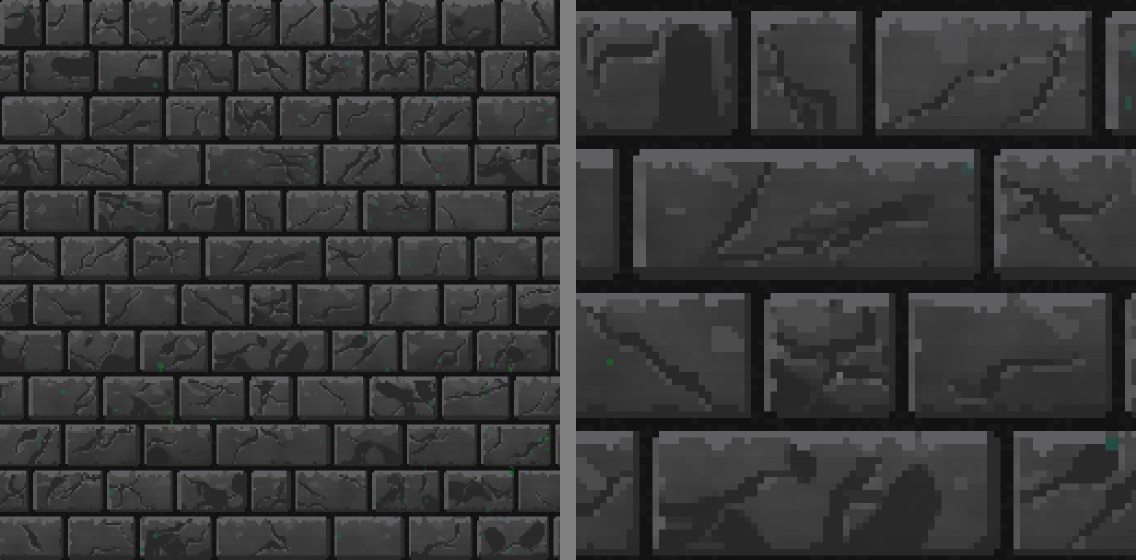
Left: the whole. Right: its middle third, enlarged.
This texture is drawn by a WebGL 1 fragment shader. Its source:

```glsl
precision highp float;
// Dark dungeon wall: twelve courses of chipped stone blocks on a 256-cell pixel grid.
// Each course places its own joints; every block gets bevels, cracks, stains and moss
// from hashes and gradient noise. Four samples per pixel smooth the cell edges.
uniform vec2 u_resolution;

float hash(vec2 p) {
  vec3 q = fract(p.xyx * 0.1031);
  q += dot(q, q.yzx + 33.33);
  return fract((q.x + q.y) * q.z);
}

float cornerSlope(vec2 corner, vec2 offset) {
  float a = 6.2832 * hash(corner);
  return dot(vec2(cos(a), sin(a)), offset);
}

float gradientNoise(vec2 p) {
  vec2 i = floor(p), f = p - i, e = vec2(1.0, 0.0);
  vec2 u = f * f * (3.0 - 2.0 * f);
  return 1.4 * mix(mix(cornerSlope(i, f), cornerSlope(i + e, f - e), u.x),
                   mix(cornerSlope(i + e.yx, f - e.yx), cornerSlope(i + 1.0, f - 1.0), u.x), u.y);
}

// Position of the k-th upright joint in a course (canvas = 192 units), wrapping around
float jointAt(float row, float k) {
  float odd = mod(row, 2.0);
  float count = 7.0 + odd;
  if (row > 8.5) count = row < 9.5 ? 8.0 : (row < 10.5 ? 9.0 : 11.0);
  float turn = floor(k / count), m = k - turn * count;
  float x = m / count, arc = 3.1416 * x;
  if (row > 10.5) x -= 0.055 * sin(arc);              // uneven upper courses
  else if (row > 9.5) x += 0.042 + 0.055 * sin(arc);
  else if (row > 8.5) x += 0.04 * sin(2.0 * arc);
  else {                                            // one long or one short block
    x = mix(-0.016, 0.052, odd) - 0.014 * step(5.5, row);
    x += 0.1315 * m + step(3.5, m) * mix(0.0795, -0.052, odd);
  }
  x += 0.01 * (hash(vec2(m + 3.0, row * 7.0 + 1.0)) - 0.5);
  return (x + turn) * 192.0;
}

vec3 wall(vec2 uv) {
  vec2 cell = floor(uv * 256.0);
  vec2 pos = (cell + 0.5) * 0.75 + vec2(0.0, 0.4);
  float row = min(floor(pos.y / 16.0), 11.0);

  // Nearest joints on either side
  float left = -999.0, right = 999.0;
  for (int k = -2; k < 14; k++) {
    float x = jointAt(row, float(k));
    if (x < pos.x) left = max(left, x);
    else right = min(right, x);
  }
  vec2 size = vec2(right - left, row > 10.5 ? 17.0 : 16.0);
  vec2 local = pos - vec2(left, row * 16.0);
  vec2 far = size - local;
  vec2 id = vec2(floor(mod(left, 192.0)), row * 13.0 + 5.0);
  vec2 grain = local + id * 7.3;
  float rough = gradientNoise(grain / 2.4);

  // Block face: stepped vertical gradient, pale chips near the top, dark stains
  float tone = 0.238 + 0.04 * (hash(id) - 0.5) + 0.011 * floor(local.y / 3.0 - 2.0);
  tone += 0.03 * gradientNoise(grain / 8.0 + 17.0) + 0.01 * step(0.3, rough);
  float chip = gradientNoise(grain / vec2(5.5, 3.5)) + 0.07 * (local.y - 12.0);
  tone = mix(tone, 0.315, 0.8 * step(0.3, chip));
  float stain = gradientNoise(grain / 8.0) - 0.03 * (local.y - 4.0);
  if (hash(id + 41.0) > 0.72) tone = mix(tone, 0.145, 0.85 * smoothstep(0.03, 0.13, stain));

  // Meandering cracks with a lit lower lip
  for (int i = 0; i < 3; i++) {
    vec2 seed = id + 19.0 * float(i + 1);
    vec2 centre = size * (0.2 + 0.6 * vec2(hash(seed), hash(seed + 3.7)));
    float angle = mix(0.2, 1.2, hash(seed + 8.1));
    if (hash(seed + 5.3) < 0.3) angle = -angle;
    vec2 axis = vec2(cos(angle), sin(angle)), p = local - centre;
    float along = dot(p, axis);
    float side = dot(p, vec2(-axis.y, axis.x)) + 2.8 * gradientNoise(grain / 5.5 + seed);
    float reach = 5.0 + 8.0 * hash(seed + 2.9);
    float taper = 1.0 - abs(along) / reach;
    float halfWidth = 0.32 + 0.75 * hash(seed + 6.1) * taper;
    if (taper > 0.0 && hash(seed + 1.3) < 0.7) {
      if (abs(side) < halfWidth) tone = 0.16 + 0.025 * step(taper, 0.4);
      else if (side < 0.0 && side > -halfWidth - 0.8 && rough > -0.15) tone += 0.06;
    }
  }

  // Ragged bevel: lit top and left, shaded bottom and right
  float wear = max(rough, 0.0);
  if (far.x < 1.6 + wear) tone = min(tone, 0.17);
  if (local.y < 1.6 + 1.2 * wear) tone = min(tone, 0.16);
  if (local.x < 1.6 + wear && local.y > 1.6) tone = 0.335 + 0.04 * rough;
  if (far.y < 2.3 + 1.8 * rough && far.x > 1.6) tone = 0.375;
  if (far.y < 1.6 && rough < -0.5) tone = 0.27;
  vec3 color = tone * vec3(0.995, 0.995, 1.01);

  // Teal lichen flecks on a two-cell grid, denser in a few patches
  vec2 pair = floor(cell / 2.0);
  float patchy = gradientNoise(pos / 14.0 + 70.0);
  if (hash(pair + 211.0) > 0.998 - 0.016 * max(patchy, 0.0))
    color = mix(color, vec3(0.12, 0.37, 0.32), 0.25 + 0.5 * hash(pair + 9.0));

  // Mortar with nibbled corners
  vec2 edge = min(local, far);
  float nibble = max(gradientNoise(grain / 1.9 + 31.0), 0.0);
  if (min(edge.x, edge.y) < 0.75 || edge.x + edge.y < 2.3 + nibble)
    color = vec3(0.07 + 0.02 * step(0.75, hash(cell + 57.0)));

  // Green moss trickles in the lower half
  float trickle = gradientNoise(vec2(pos.x / 3.0, pos.y / 9.0) + 13.0);
  if (trickle > 0.72 && pos.y > 28.0 && pos.y < 96.0 && hash(cell + 83.0) > 0.55)
    color = mix(color, vec3(0.08, 0.42, 0.14), 0.3 + 0.5 * hash(cell + 5.0));
  return color;
}

void main() {
  vec3 sum = vec3(0.0);
  for (int i = 0; i < 4; i++) {
    vec2 offset = vec2(mod(float(i), 2.0), floor(float(i) / 2.0)) * 0.5 - 0.25;
    sum += wall((gl_FragCoord.xy + offset) / u_resolution);
  }
  gl_FragColor = vec4(sum / 4.0, 1.0);
}
```
